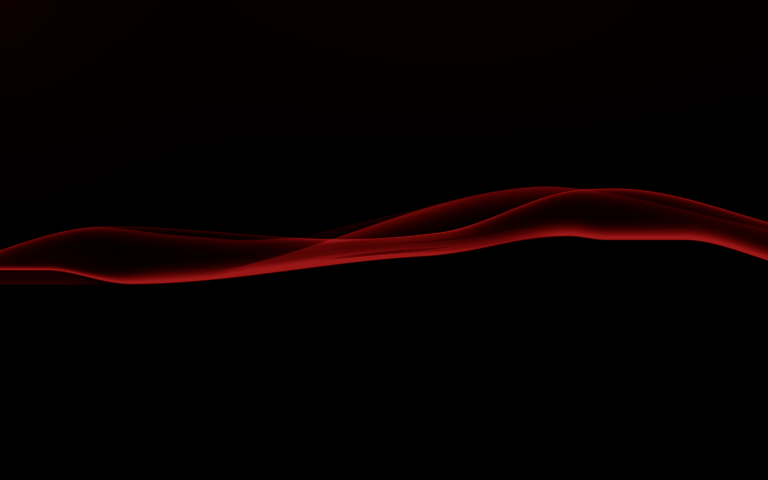
Write a WebGL 1 fragment shader that draws this background.

```glsl
precision highp float;
// Thin red silk ribbon waving across a near-black field.
// Three height curves made of eased ramps bound the sheets; each edge
// sheds light into its sheet, and gradient noise adds fine streaks.

uniform vec2 u_resolution;

#define RIM_DEPTH 0.013
#define HEM_DEPTH 0.021
#define VEIL_DEPTH 0.020
#define STREAK_SCALE vec2(5.0, 150.0)
#define STREAK_AMOUNT 0.75
#define RED_LEVEL 0.62
#define PINK_LEVEL 0.10
#define HAZE_LEVEL 0.032

float ramp(float a, float b, float x) { return smoothstep(a, b, x); }

// Rises over a..b and falls over c..d.
float span(float a, float b, float c, float d, float x) {
  return ramp(a, b, x) * (1.0 - ramp(c, d, x));
}

vec2 gradient(vec2 cell) {
  float angle = 6.2832 * fract(sin(dot(cell, vec2(127.1, 311.7))) * 4375.85);
  return vec2(cos(angle), sin(angle));
}

float gradientNoise(vec2 p) {
  vec2 i = floor(p), f = fract(p);
  vec2 u = f * f * (3.0 - 2.0 * f);
  vec2 e = vec2(1.0, 0.0);
  float low = mix(dot(gradient(i), f), dot(gradient(i + e.xy), f - e.xy), u.x);
  float high = mix(dot(gradient(i + e.yx), f - e.yx),
                   dot(gradient(i + e.xx), f - e.xx), u.x);
  return mix(low, high, u.y);
}

// Height of the front sheet's upper edge.
float crestHeight(float x) {
  return 0.418 + 0.111 * ramp(-0.16, 0.14, x) - 0.027 * ramp(0.14, 0.45, x)
       + 0.05 * ramp(0.45, 0.8, x) + 0.056 * ramp(0.57, 0.76, x)
       - 0.103 * ramp(0.8, 1.12, x);
}

// Height of the front sheet's lower edge.
float hemHeight(float x) {
  return 0.437 - 0.029 * ramp(0.06, 0.17, x) + 0.06 * ramp(0.17, 0.6, x)
       + 0.04 * ramp(0.55, 0.74, x) - 0.008 * ramp(0.74, 0.79, x)
       - 0.06 * ramp(0.89, 1.06, x);
}

// Height of the rear veil, which crosses the front sheet twice.
float veilHeight(float x) {
  return 0.422 + 0.19 * ramp(0.2, 0.72, x) - 0.105 * ramp(0.7, 1.1, x);
}

// Smooth coverage of the inner side of an edge.
float inside(float d) {
  float pixel = 1.0 / u_resolution.y;
  return smoothstep(-pixel, pixel, d);
}

// Light that fades with depth behind an edge.
float edgeLight(float d, float depth) {
  return inside(d) * exp(-max(d, 0.0) / depth);
}

void main() {
  vec2 uv = gl_FragCoord.xy / u_resolution;
  float x = uv.x, y = uv.y;
  float crest = crestHeight(x) - y;
  float hem = y - hemHeight(x);
  float veil = veilHeight(x) - y;
  float front = inside(crest) * inside(hem);

  // Upper rim, with a narrow fold opening below it on the left
  float fold = crest - 0.014 * span(0.10, 0.24, 0.30, 0.40, x);
  float light = 0.45 * edgeLight(crest, 0.004)
              + mix(0.42, 0.55, ramp(0.4, 0.6, x)) * edgeLight(fold, RIM_DEPTH);

  // Lower hem: a bright band that thins to a line at the far left
  float depth = mix(0.007, HEM_DEPTH, ramp(0.09, 0.22, x));
  float band = exp(-pow(max(hem, 0.0) / depth, 2.0));
  light += (0.9 - 0.25 * span(0.42, 0.54, 0.66, 0.74, x)) * band;
  light += 0.16 * edgeLight(hem, 0.03);

  // Veil seen through the sheet, and the denser twist at the middle
  float seam = 0.38 * span(0.27, 0.34, 0.42, 0.5, x) + 0.22 * ramp(0.72, 0.8, x);
  light += seam * edgeLight(veil, VEIL_DEPTH);
  light += 0.2 * span(0.32, 0.44, 0.54, 0.66, x);

  // Fine streaks drawn along the hem
  float streak = gradientNoise(vec2(x, hem) * STREAK_SCALE);
  float streakZone = span(0.32, 0.5, 0.66, 0.74, x) * exp(-max(hem, 0.0) / 0.025);
  light *= 1.0 - STREAK_AMOUNT * streakZone * smoothstep(-0.05, 0.4, streak);
  light = min(light, 0.97) * front;

  // Rear veil above the front sheet, with a fainter ply over it
  float ply = veil + 0.026 * (1.0 - ramp(0.36, 0.6, x));
  float rear = 0.65 * edgeLight(veil, VEIL_DEPTH) * ramp(0.36, 0.46, x)
             + 0.17 * edgeLight(ply, 0.018) * span(0.37, 0.43, 0.54, 0.64, x);
  light += rear * (1.0 - inside(crest));

  // Dim lip under the left end of the hem
  float lip = y - 0.407;
  light += (0.12 + 0.2 * edgeLight(lip, 0.006)) * inside(lip)
         * (1.0 - inside(hem)) * (1.0 - ramp(0.08, 0.17, x));

  // Dark haze, strongest along the top and in the left corner
  float haze = HAZE_LEVEL * ramp(0.6, 1.05, y) * (0.7 + 0.3 * cos(7.0 * (x - 0.6)));
  haze += HAZE_LEVEL * exp(-4.0 * length((uv - vec2(0.0, 1.0)) * vec2(1.6, 1.0)));

  vec3 color = vec3(RED_LEVEL * light, vec2(PINK_LEVEL * light * light * light));
  gl_FragColor = vec4(color + vec3(haze, 0.0, 0.0), 1.0);
}
```
